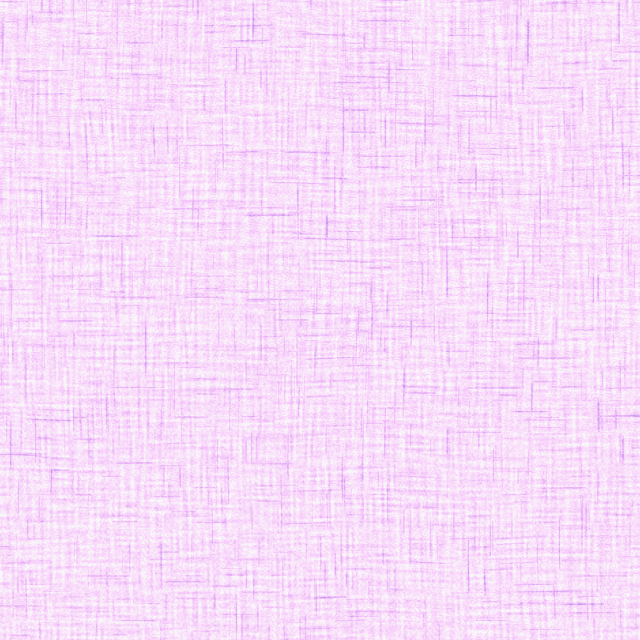
A Shadertoy shader for this texture:

```glsl
// Pale pink linen: a fine cross weave with scattered violet slub threads.

const float BASE_TONE = 0.879;
const float THREAD_CONTRAST = 0.105;
const float GRAIN_CONTRAST = 0.145;
const float CLOUD_CONTRAST = 0.012;
const float SLUB_DEPTH = 0.19;

float hash(vec2 p) {
    return fract(sin(dot(p, vec2(127.1, 311.7))) * 43758.5453);
}

float valueNoise(vec2 p) {
    vec2 cell = floor(p);
    vec2 f = fract(p);
    f = f * f * (3.0 - 2.0 * f);
    float low = mix(hash(cell), hash(cell + vec2(1.0, 0.0)), f.x);
    float high = mix(hash(cell + vec2(0.0, 1.0)), hash(cell + vec2(1.0, 1.0)), f.x);
    return mix(low, high, f.y);
}

// Noise stretched along y; subtracting the next thread keeps the weave even
float threads(vec2 p, float count, float seed) {
    vec2 q = p * vec2(count, 20.0) + seed;
    float thread = valueNoise(q) - 0.5;
    float neighbour = valueNoise(q + vec2(1.0, 0.0)) - 0.5;
    return thread - 0.65 * neighbour;
}

// Thin tapered strokes along y, one possible stroke per lane and segment
float slubs(vec2 p, float lanes, float segments, float density, float seed, float pixel) {
    float lane = floor(p.x * lanes);
    float along = p.y * segments + 7.0 * hash(vec2(lane, seed));
    vec2 id = vec2(lane + seed, floor(along));

    float centre = mix(0.25, 0.75, hash(id + 3.1));
    float halfWidth = mix(0.0005, 0.0013, hash(id + 5.7));
    float halfLength = mix(0.2, 0.5, hash(id + 9.2));
    float across = abs(fract(p.x * lanes) - centre) / lanes;
    float body = 1.0 - smoothstep(halfWidth - 0.5 * pixel, halfWidth + 0.8 * pixel, across);
    float taper = 1.0 - smoothstep(0.6 * halfLength, halfLength, abs(fract(along) - 0.5));

    // Strokes gather in loose groups
    float group = valueNoise(vec2(lane / lanes * 24.0, id.y * 0.9) + seed);
    float present = step(hash(id + 1.3), density * (0.5 + group));
    float strength = mix(0.25, 1.0, pow(hash(id + 12.4), 2.0));
    return body * taper * present * strength;
}

// Long and short slubs running in one direction
float slubLayer(vec2 p, float seed, float pixel) {
    float longOnes = slubs(p, 85.0, 9.0, 0.42, seed, pixel);
    float shortOnes = slubs(p + 0.37, 120.0, 15.0, 0.34, seed + 40.0, pixel);
    return max(longOnes, shortOnes * 0.8);
}

// Deeper tones turn from pink towards violet
vec3 linenColor(float tone) {
    float depth = max(0.88 - tone, 0.0);
    float violet = depth * depth;
    return vec3(0.977 - 2.6 * violet, tone, 0.982 - 0.6 * violet);
}

void mainImage(out vec4 fragColor, in vec2 fragCoord) {
    vec2 uv = fragCoord / iResolution.y;
    float pixel = 1.0 / iResolution.y;

    // Slight bending of the yarn
    vec2 bend = vec2(valueNoise(uv * 7.0), valueNoise(uv * 7.0 + 31.0)) - 0.5;
    vec2 warp = uv + 0.006 * bend;
    vec2 weft = warp.yx;

    // Weave, grain and soft clouds
    float weave = threads(warp, 215.0, 11.0) + threads(weft, 215.0, 67.0);
    float grain = valueNoise(uv * 470.0 + 5.0) - 0.5;
    float cloud = valueNoise(uv * 9.0 + 19.0) - 0.5;
    float tone = BASE_TONE + THREAD_CONTRAST * weave
               + GRAIN_CONTRAST * grain + CLOUD_CONTRAST * cloud;

    // Slub threads in both directions
    float slub = max(slubLayer(warp, 2.0, pixel), slubLayer(weft, 90.0, pixel));
    tone = clamp(tone - SLUB_DEPTH * slub, 0.5, 0.965);

    fragColor = vec4(linenColor(tone), 1.0);
}
```
